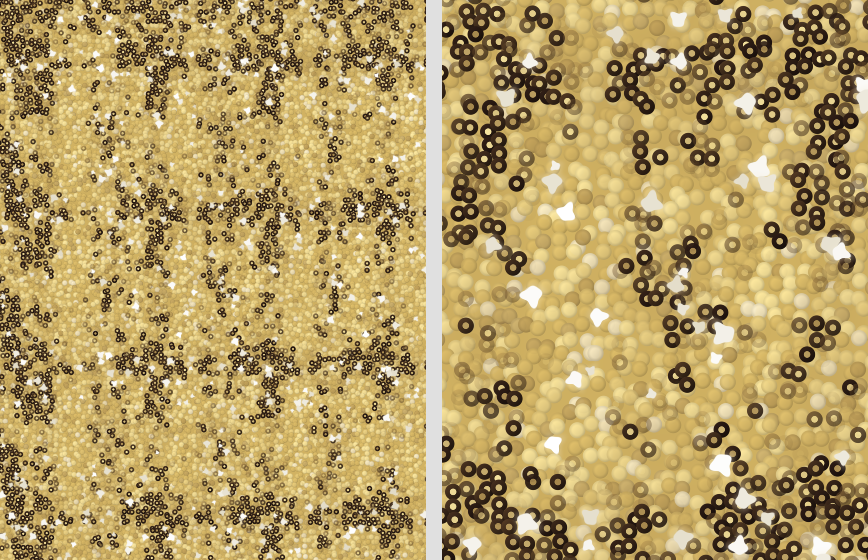
Left, the full canvas; right, a detail of the centre.
Write a Shadertoy shader that draws this texture.

```glsl
// Gold sequin cloth: jittered grids of overlapping discs, dark flipped rings and
// white glints. A periodic wear map (bands, seams, streaks) decides which sequins
// flip, so the clusters repeat in tiles while single sequins vary by hash.

const float TAU = 6.28318;
const vec2 TILE = vec2(0.203, 0.272);    // size of one repeat, in canvas heights
const vec2 ORIGIN = vec2(0.28, 0.115);   // crossing of a seam and a band
const float SEQUIN = 0.0086;             // sequin spacing
const float GLINT = 0.0125;              // glint spacing

const vec3 GOLD = vec3(0.83, 0.71, 0.39);
const vec3 PALE = vec3(0.96, 0.89, 0.62);
const vec3 BRONZE = vec3(0.65, 0.53, 0.30);
const vec3 BROWN = vec3(0.42, 0.31, 0.17);
const vec3 DARK = vec3(0.13, 0.08, 0.06);
const vec3 CREAM = vec3(0.95, 0.92, 0.83);

vec3 hash3(vec2 p) {
    vec3 q = fract(p.xyx * vec3(0.1031, 0.1030, 0.0973));
    q += dot(q, q.yxz + 33.33);
    return fract((q.xxy + q.yzz) * q.zyx);
}

// Value noise whose lattice wraps after the given period
float wrapNoise(vec2 p, vec2 period) {
    vec2 i = floor(p), f = fract(p);
    f = f * f * (3.0 - 2.0 * f);
    float a = hash3(mod(i, period)).x;
    float b = hash3(mod(i + vec2(1, 0), period)).x;
    float c = hash3(mod(i + vec2(0, 1), period)).x;
    float d = hash3(mod(i + vec2(1, 1), period)).x;
    return mix(mix(a, b, f.x), mix(c, d, f.x), f.y);
}

float peak(float x, float width) { return exp(-x * x / (width * width)); }

// Distance to the nearest whole number
float nearest(float t) { return abs(fract(t + 0.5) - 0.5); }

// Large scale wear, 0 smooth to 1 flipped; c.y runs downward
float wear(vec2 c) {
    vec2 t = (c - ORIGIN) / TILE;
    float right = smoothstep(0.48, 0.56, c.x);
    float left = 1.0 - smoothstep(0.18, 0.27, c.x);
    float band = peak(nearest(t.y + 0.03), 0.14) * (1.0 - 0.4 * left);
    float seam = peak(nearest(t.x), 0.12) * (1.0 - 0.85 * right)
               * (0.6 + 0.4 * peak(nearest(t.y - 0.1), 0.3));
    float streak = mix(peak(nearest(t.x - 0.56), 0.22),
                       peak(nearest(t.x * 2.0 - 0.05), 0.30), right)
                 * (0.58 + 0.22 * cos(TAU * (t.y * 3.0 - 0.3)));
    float phase = fract(t.y + 0.5);
    float edge = 1.3 * peak(c.x - 0.005 - 0.06 * phase, 0.026)
               * (1.0 - smoothstep(0.6, 1.0, phase));
    float top = 0.8 * peak(c.y - 0.02, 0.06);
    return max(max(max(band, seam), max(streak, edge)), top);
}

// How far the sequin centred at c is flipped to its dark side
float flipAmount(vec2 c, float chance) {
    vec2 t = (c - ORIGIN) / TILE;
    float clump = 0.55 * wrapNoise(t * vec2(13, 13), vec2(13, 13))
                + 0.45 * wrapNoise(t * vec2(25, 29), vec2(25, 29));
    float s = 0.46 * wear(c) + 1.05 * (clump - 0.5) + 0.3 * (chance - 0.5);
    return smoothstep(0.24, 0.50, s);
}

float disc(float d, float radius, float blur) {
    return 1.0 - smoothstep(radius - blur, radius + blur, d);
}

// Gold discs, lit from the upper left and shaded at the rim
vec3 flatSequins(vec3 col, vec2 p, float blur) {
    for (int k = 0; k < 9; k++) {
        vec2 id = floor(p / SEQUIN) + vec2(k % 3 - 1, k / 3 - 1);
        vec3 h = hash3(id + 71.0);
        vec2 v = p / SEQUIN - id - 0.1 - 0.8 * h.xy;
        float d = length(v), mottle = fract(h.z * 37.0);
        vec3 tone = mix(GOLD, PALE, smoothstep(0.15, 0.95, mottle));
        tone = mix(tone, BRONZE, 0.6 * step(h.z, 0.10));
        tone = mix(tone, CREAM, 0.8 * step(0.94, h.z));
        tone *= 1.03 - 0.17 * dot(v, vec2(0.7)) - 0.14 * smoothstep(0.3, 0.56, d);
        col = mix(col, tone, 0.88 * disc(d, 0.56, blur));
    }
    return col;
}

// Flipped sequins: dark ring around a lighter hole
vec3 ringSequins(vec3 col, vec2 p, float blur) {
    for (int k = 0; k < 9; k++) {
        vec2 id = floor(p / SEQUIN) + vec2(k % 3 - 1, k / 3 - 1);
        vec3 h = hash3(id + 213.0);
        vec2 centre = id + 0.12 + 0.76 * h.xy, v = p / SEQUIN - centre;
        float d = length(v);
        float amount = flipAmount(centre * SEQUIN, h.z);
        vec3 rim = mix(BROWN, DARK, smoothstep(0.2, 0.9, amount) * (0.6 + 0.4 * h.x));
        rim *= 1.0 - 0.6 * dot(v, vec2(0.7));
        vec3 hole = mix(BRONZE, PALE, h.y);
        vec3 tone = mix(rim, hole, disc(d, 0.23, blur * 0.8));
        col = mix(col, tone, amount * disc(d, 0.56, blur));
    }
    return col;
}

// Small ragged white flares, densest just below each band
vec3 glints(vec3 col, vec2 p, float blur) {
    for (int k = 0; k < 9; k++) {
        vec2 id = floor(p / GLINT) + vec2(k % 3 - 1, k / 3 - 1);
        vec3 h = hash3(id + 419.0);
        vec2 centre = id + 0.2 + 0.6 * h.xy, v = p / GLINT - centre;
        vec2 t = (centre * GLINT - ORIGIN) / TILE;
        float clump = wrapNoise(t * vec2(9, 11) + 5.0, vec2(9, 11));
        float odds = 0.015 + smoothstep(0.35, 0.8, clump)
                   * (0.34 * peak(nearest(t.y - 0.1), 0.13) + 0.28 * wear(centre * GLINT));
        float size = 0.24 + 0.34 * fract(h.z * 57.0);
        float angle = atan(v.y, v.x + 1e-4) + TAU * h.x;
        float d = length(v) * (1.0 + 0.16 * cos(3.0 * angle) + 0.14 * sin(4.0 * angle + 9.0 * h.y));
        float on = step(h.z, odds);
        col = mix(col, CREAM, on * 0.35 * disc(d, size, 0.3));
        vec3 core = mix(CREAM * 0.93, vec3(1), h.y);
        col = mix(col, core, on * disc(d, size * 0.85, blur * 1.3));
    }
    return col;
}

void mainImage(out vec4 fragColor, in vec2 fragCoord) {
    vec2 p = vec2(fragCoord.x, iResolution.y - fragCoord.y) / iResolution.y;
    float pixel = 0.6 / iResolution.y;
    vec3 col = flatSequins(GOLD, p, pixel / SEQUIN);
    // Soft uneven shading of the cloth
    float shade = wrapNoise(p * 28.0, vec2(64)) * 0.12 + 0.20 * wear(p);
    col = mix(col, BRONZE, shade);
    col = ringSequins(col, p, pixel / SEQUIN);
    col = glints(col, p, pixel / GLINT);
    fragColor = vec4(col, 1.0);
}
```
